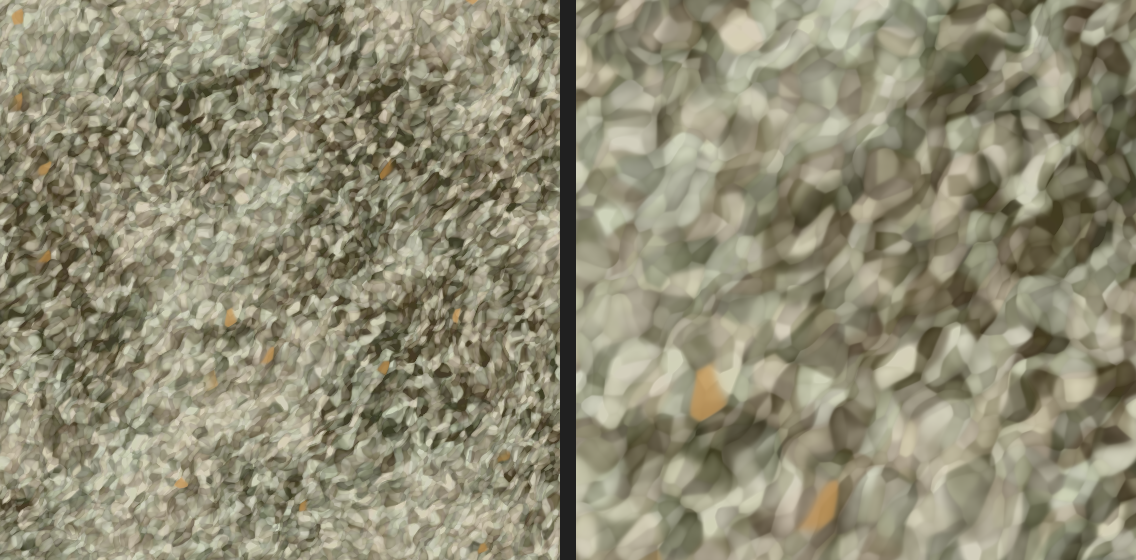
Left: the whole. Right: its middle third, enlarged.
Write a Shadertoy shader that draws this texture.

```glsl
// Draws weathered gritty stone: soft slanted grains with pale sandy patches.

// Integer hash: three random values in 0..1 for a cell
vec3 hash3(vec2 cell, int seed) {
    uvec3 v = uvec3(ivec3(ivec2(cell), seed)) * 1664525u + 1013904223u;
    v.x += v.y * v.z; v.y += v.z * v.x; v.z += v.x * v.y;
    v ^= v >> 16u;
    v.x += v.y * v.z; v.y += v.z * v.x; v.z += v.x * v.y;
    return vec3(v >> 8u) / 16777216.0;
}

float noise(vec2 p, int seed) {
    vec2 i = floor(p), f = fract(p);
    f = f * f * (3.0 - 2.0 * f);
    float low = mix(hash3(i, seed).x, hash3(i + vec2(1, 0), seed).x, f.x);
    float high = mix(hash3(i + vec2(0, 1), seed).x, hash3(i + 1.0, seed).x, f.x);
    return mix(low, high, f.y);
}

float fbm(vec2 p, int seed) {
    float sum = 0.0, weight = 0.5;
    for (int i = 0; i < 4; i++) {
        sum += weight * noise(p, seed + i);
        p = mat2(1.6, 1.2, -1.2, 1.6) * p + 3.7;
        weight *= 0.5;
    }
    return sum / 0.9375;
}

// Softly blended cells: x = tone, y = hue, z = rare ochre, w = crevice depth
vec4 grains(vec2 p, int seed) {
    vec2 home = floor(p);
    vec3 sum = vec3(0.0);
    float total = 0.0, nearest = 9.0;
    for (int y = -2; y <= 2; y++)
    for (int x = -2; x <= 2; x++) {
        vec2 cell = home + vec2(x, y);
        vec3 look = hash3(cell, seed + 50);
        vec2 d = cell + hash3(cell, seed).xy - p;
        float dist2 = dot(d, d);
        float weight = exp(-11.0 * dist2);
        sum += weight * vec3(look.xy, step(0.997, look.z));
        total += weight;
        nearest = min(nearest, dist2);
    }
    return vec4(sum / total, smoothstep(0.3, 0.9, sqrt(nearest)));
}

void mainImage(out vec4 fragColor, in vec2 fragCoord) {
    vec2 uv = fragCoord / iResolution.y;

    // Broad pale patches, drawn out up and to the right
    vec2 along = vec2(dot(uv, vec2(0.82, 0.57)), dot(uv, vec2(-0.57, 0.82)));
    float patchy = smoothstep(0.34, 0.66, fbm(along * vec2(3.2, 5.0) + 7.0, 11));

    // Bent coordinates make the grains uneven in shape and slant
    vec2 p = uv;
    p += 0.030 * (vec2(noise(uv * 7.0, 21), noise(uv * 7.0, 22)) - 0.5);
    p += 0.012 * (vec2(noise(uv * 45.0, 23), noise(uv * 45.0, 24)) - 0.5);
    vec2 slant = vec2(cos(0.9), sin(0.9));
    vec2 q = vec2(dot(p, slant), dot(p, vec2(-slant.y, slant.x)));
    vec4 coarse = grains(q * vec2(47.0, 74.0), 31);
    vec4 fine = grains(q * vec2(88.0, 125.0) + 19.0, 37);

    // Brightness: patches are paler and calmer than the bare grit
    float contrast = mix(1.15, 0.75, patchy);
    float grit = 0.85 * (coarse.x - 0.5) + 0.52 * (fine.x - 0.5)
               - 0.22 * coarse.w - 0.10 * fine.w;
    float light = 0.47 + 0.40 * patchy + contrast * grit;
    light += 0.10 * (noise(uv * 160.0, 41) - 0.5);
    light = clamp(light, -0.12, 1.14);

    vec3 shadow = vec3(0.31, 0.29, 0.20);
    vec3 sand = vec3(0.76, 0.75, 0.66);
    vec3 color = mix(shadow, sand, light);

    // Faint mineral tints: cool green to warm pink, and a few ochre chips
    float hue = coarse.y + 0.6 * fine.y - 0.8 + 0.5 * (noise(uv * 9.0, 43) - 0.5);
    color += hue * vec3(0.035, -0.012, -0.018);
    color += (fine.y - 0.5) * vec3(-0.015, 0.0, 0.045);
    color = mix(color, vec3(0.76, 0.56, 0.29), 0.7 * coarse.z);

    fragColor = vec4(color, 1.0);
}
```
